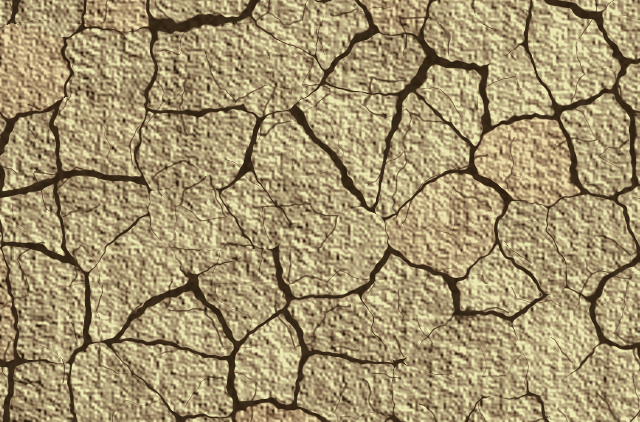
Write a Shadertoy shader that draws this texture.

```glsl
const vec2 LIGHT_DIR = vec2(0.8, 0.6);
const float PLATE_SCALE = 5.5;    // plates per canvas height
const float HAIRLINE_SCALE = 11.5;
const vec3 SOIL_RAMP[6] = vec3[6](
    vec3(0.17, 0.12, 0.06),       // crack shadow
    vec3(0.39, 0.31, 0.21),
    vec3(0.56, 0.47, 0.35),
    vec3(0.68, 0.61, 0.46),
    vec3(0.79, 0.74, 0.56),
    vec3(0.92, 0.91, 0.70));      // sunlit grain

float hash(vec2 p) {
    return fract(sin(dot(p, vec2(127.1, 311.7))) * 43758.5);
}

vec2 hash2(vec2 p) {
    return vec2(hash(p), hash(p + 37.3));
}

float noise(vec2 p) {
    vec2 cell = floor(p), f = fract(p);
    f = f * f * (3.0 - 2.0 * f);
    float low = mix(hash(cell), hash(cell + vec2(1, 0)), f.x);
    float high = mix(hash(cell + vec2(0, 1)), hash(cell + vec2(1, 1)), f.x);
    return mix(low, high, f.y);
}

vec2 wobble(vec2 p, float frequency, float amount) {
    p *= frequency;
    return amount * (vec2(noise(p), noise(p + 51.7)) - 0.5);
}

float smoothMin(float a, float b, float k) {
    float h = max(k - abs(a - b), 0.0) / k;
    return min(a, b) - 0.25 * h * h * k;
}

// Slope of the noise surface towards the light
float relief(vec2 p, float frequency) {
    p *= frequency;
    return noise(p) - noise(p + LIGHT_DIR);
}

vec2 cellSeed(vec2 cell) {
    return cell + 0.06 + 0.88 * hash2(cell);
}

// Distance to the crack wall in x, plate id in yz; each border has its own width
vec3 crackedPlates(vec2 p, vec2 widthRange, float rounding) {
    vec2 home = floor(p), plate = home, toPlate = vec2(8.0);
    for (int y = -1; y <= 1; y++)
    for (int x = -1; x <= 1; x++) {
        vec2 cell = home + vec2(x, y);
        vec2 toSeed = cellSeed(cell) - p;
        if (dot(toSeed, toSeed) < dot(toPlate, toPlate)) {
            toPlate = toSeed;
            plate = cell;
        }
    }
    float wall = 8.0;
    for (int y = -2; y <= 2; y++)
    for (int x = -2; x <= 2; x++) {
        if (x == 0 && y == 0) continue;
        vec2 cell = plate + vec2(x, y);
        vec2 toSeed = cellSeed(cell) - p;
        float border = dot(0.5 * (toPlate + toSeed), normalize(toSeed - toPlate));
        float width = mix(widthRange.x, widthRange.y, hash(plate + cell + 0.5));
        wall = smoothMin(wall, border - width, rounding);
    }
    return vec3(wall, plate);
}

vec3 soilColor(float tone) {
    vec3 color = SOIL_RAMP[0];
    for (int i = 1; i < 6; i++)
        color = mix(color, SOIL_RAMP[i], clamp(tone - float(i - 1), 0.0, 1.0));
    return color;
}

void mainImage(out vec4 fragColor, in vec2 fragCoord) {
    vec2 p = fragCoord / iResolution.y;
    float pixel = 1.0 / iResolution.y;

    // Jagged plate borders and finer broken hairlines
    vec2 jagged = p + wobble(p, 6.0, 0.06) + wobble(p, 24.0, 0.02) + wobble(p, 75.0, 0.007);
    vec3 plate = crackedPlates(jagged * PLATE_SCALE + 3.0, vec2(-0.008, 0.046), 0.06);
    vec2 torn = jagged + wobble(p + 9.0, 15.0, 0.035);
    float hairline = crackedPlates(torn * HAIRLINE_SCALE + 40.0, vec2(-0.06, 0.026), 0.02).x;

    float wall = plate.x + 0.03 * (noise(p * 13.0) - 0.5);
    float soft = max(pixel, 0.003);
    float ground = smoothstep(-0.4 * soft, soft, wall / PLATE_SCALE);
    float unbroken = smoothstep(-0.5 * soft, 0.8 * soft, hairline / HAIRLINE_SCALE);

    // Rough, side-lit grain over broad patches
    float plateTone = hash(plate.yz + 7.0);
    float tone = 3.25 + 3.3 * relief(p, 150.0) + 1.9 * relief(p + 5.0, 65.0);
    tone += 0.8 * relief(p + 2.0, 22.0);
    tone += 1.0 * (noise(p * 9.0) - 0.5) + 0.5 * (plateTone - 0.5);
    tone += 0.25 * (p.x * iResolution.y / iResolution.x - 0.5);
    tone *= mix(0.3, 1.0, unbroken);

    float crackFloor = 0.35 * noise(p * 110.0);
    vec3 color = soilColor(mix(crackFloor, tone, ground));
    color *= mix(vec3(1.0), vec3(1.0, 0.95, 0.94), smoothstep(0.8, 1.0, plateTone));
    fragColor = vec4(color, 1.0);
}
```
